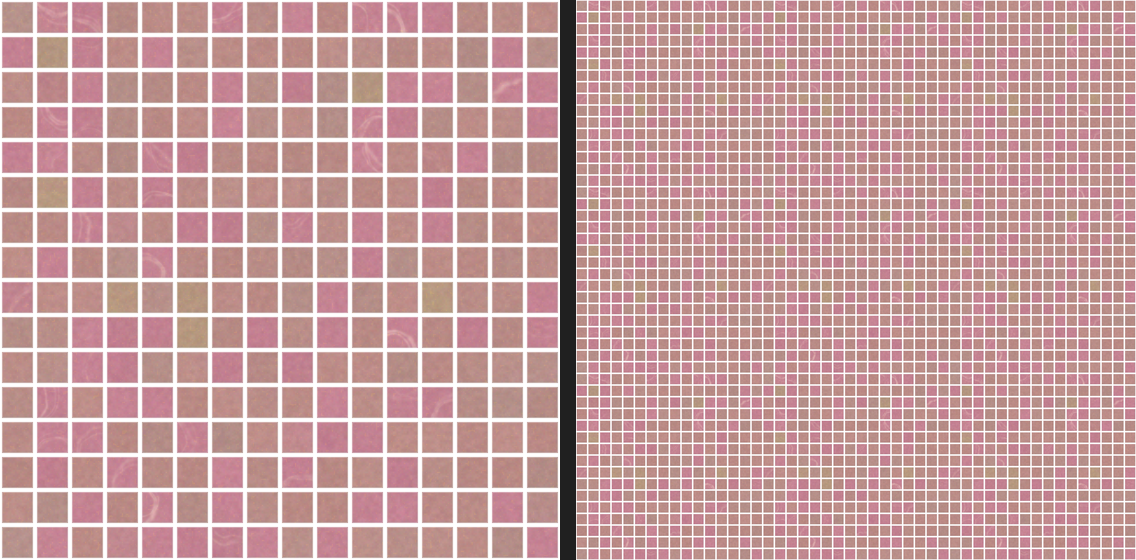
Left: one tile. Right: repeated 3 by 3.
A Shadertoy shader for this pattern:

```glsl
// Glass mosaic: a square grid of rose and brown tiles with pale swirls and white grout.
#define TILES 16.0
#define GROUT 0.125
#define EDGE_SOFTNESS 0.028
#define PINK_SHARE 0.37
#define OLIVE_SHARE 0.045
#define SWIRL_SHARE 0.38
#define GRAIN 0.035
#define BROWN vec3(0.735, 0.545, 0.525)
#define PINK vec3(0.770, 0.505, 0.575)
#define GREY vec3(0.700, 0.560, 0.535)
#define OLIVE vec3(0.715, 0.605, 0.500)
#define PALE vec3(0.890, 0.720, 0.700)

// Integer hash: three values in 0..1 per cell and seed.
vec3 hash3(vec2 cell, float seed) {
    uvec3 v = uvec3(cell.x, cell.y, seed) * 1664525u + 1013904223u;
    v.x += v.y * v.z; v.y += v.z * v.x; v.z += v.x * v.y;
    v ^= v >> 16u;
    v.x += v.y * v.z; v.y += v.z * v.x; v.z += v.x * v.y;
    return vec3(v >> 8u) / 16777216.0;
}

// Value noise whose lattice wraps across the canvas.
float wrapNoise(vec2 uv, float cells, float seed) {
    vec2 p = uv * cells, i = floor(p), f = fract(p);
    f = f * f * (3.0 - 2.0 * f);
    vec2 a = mod(i, cells), b = mod(i + 1.0, cells);
    return mix(mix(hash3(a, seed).x, hash3(vec2(b.x, a.y), seed).x, f.x),
               mix(hash3(vec2(a.x, b.y), seed).x, hash3(b, seed).x, f.x), f.y);
}

// Thin curved streaks around a random centre outside the tile.
float swirl(vec2 p, vec2 cell, float warp) {
    float streaks = 0.0;
    for (int k = 0; k < 3; k++) {
        vec3 h = hash3(cell, 20.0 + float(k));
        float angle = 6.2832 * hash3(cell, 19.0).x + 0.5 * (h.x - 0.5);
        vec2 along = vec2(cos(angle), sin(angle));
        float radius = 0.5 + 0.5 * h.y;
        float offset = length(p - along * (radius + 0.35 * (h.z - 0.5))) - radius;
        float width = 0.025 + 0.035 * h.x;
        float d = (offset + 0.12 * (warp - 0.5)) / width;
        streaks += exp(-d * d) * (0.3 + 0.5 * h.z);
    }
    return min(streaks, 1.0);
}

vec3 glassColour(vec2 uv, vec2 p, vec2 cell) {
    vec3 kind = hash3(cell, 1.0), tone = hash3(cell, 2.0);
    float cloud = wrapNoise(uv, TILES * 3.0, 3.0);
    float fine = wrapNoise(uv, TILES * 8.0, 4.0);

    // Base tint, with some colour drifting across the tile.
    float pink = smoothstep(PINK_SHARE + 0.04, PINK_SHARE - 0.04, kind.x);
    vec2 drift = tone.xy - 0.5;
    float blend = dot(p, drift) + 0.35 * (cloud - 0.5);
    vec3 brown = mix(BROWN, GREY, clamp(tone.z * tone.z + blend * 0.6, 0.0, 1.0));
    vec3 colour = mix(brown, PINK, clamp(pink * 0.92 + blend * 0.45, 0.0, 1.0));
    float olive = step(1.0 - OLIVE_SHARE, kind.y) * (0.55 + 0.6 * cloud);
    colour = mix(colour, OLIVE, min(olive, 0.9));

    // Pale swirls, mostly in the pink glass.
    float hasSwirl = step(kind.z, SWIRL_SHARE) * mix(0.08, 0.75, pink) * tone.y;
    colour = mix(colour, PALE, hasSwirl * swirl(p, cell, cloud) * (0.5 + 0.5 * fine));

    // Fine grain and sparse warm specks.
    vec3 grain = vec3(wrapNoise(uv, TILES * 20.0, 5.0),
                      wrapNoise(uv, TILES * 20.0, 6.0),
                      wrapNoise(uv, TILES * 20.0, 7.0)) - 0.5;
    colour += GRAIN * (grain + fine - 0.5) + 0.025 * (tone.x - 0.5);
    float speck = smoothstep(0.80, 0.95, wrapNoise(uv, TILES * 16.0, 8.0));
    return colour + speck * vec3(0.035, 0.025, -0.02);
}

void mainImage(out vec4 fragColor, in vec2 fragCoord) {
    vec2 uv = fragCoord / iResolution.xy;
    vec2 grid = uv * TILES;
    vec2 cell = mod(floor(grid), TILES);
    vec2 p = fract(grid) - 0.5;

    // Signed distance to the tile square, in tile units.
    vec2 q = abs(p) - 0.5 * (1.0 - GROUT);
    float d = length(max(q, 0.0)) + min(max(q.x, q.y), 0.0);
    float soft = max(EDGE_SOFTNESS, 0.75 * TILES / min(iResolution.x, iResolution.y));
    float tile = 1.0 - smoothstep(-soft, soft, d);

    // Cool, slightly darker rim at the right and lower sides.
    vec3 colour = glassColour(uv, p, cell);
    float rim = smoothstep(0.36, 0.43, max(p.x, -p.y));
    colour = mix(colour, colour * vec3(0.95, 0.99, 0.98), rim);

    fragColor = vec4(mix(vec3(1.0), colour, tile), 1.0);
}
```
